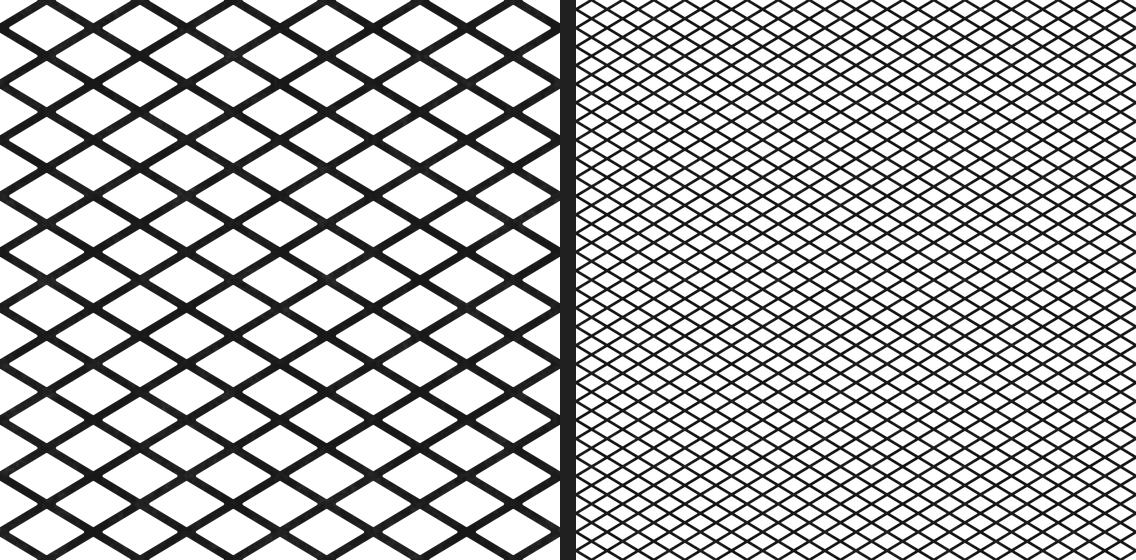
Left: one tile. Right: repeated 3 by 3.
Reproduce this pattern procedurally as a three.js fragment shader.

```glsl
varying vec2 vUv;

const vec2 REPEATS = vec2(6.0, 10.0);
const float BAR_WIDTH = 0.0145;
const float CORNER_RADIUS = 0.0026;
const vec3 HOLE_COLOR = vec3(1.0);
const vec3 BAR_DARK = vec3(0.094);
const vec3 BAR_LIGHT = vec3(0.135);
const vec3 SCUFF_COLOR = vec3(0.21);

float hash(vec2 p) {
  vec3 q = fract(p.xyx * 0.1031);
  q += dot(q, q.yzx + 33.33);
  return fract((q.x + q.y) * q.z);
}

// Value noise that wraps after the given number of cells
float tileNoise(vec2 uv, float cells, float seed) {
  vec2 p = uv * cells;
  vec2 i = floor(p);
  vec2 f = fract(p);
  f = f * f * (3.0 - 2.0 * f);
  vec2 lo = mod(i, cells) + seed;
  vec2 hi = mod(i + 1.0, cells) + seed;
  return mix(mix(hash(lo), hash(vec2(hi.x, lo.y)), f.x),
             mix(hash(vec2(lo.x, hi.y)), hash(hi), f.x), f.y);
}

// Offset from the nearest centre of a staggered diamond lattice
vec2 diamondCell(vec2 uv, vec2 repeats) {
  vec2 g = uv * repeats;
  vec2 diagonal = fract(vec2(g.x + g.y, g.x - g.y) + 0.5) - 0.5;
  return 0.5 * vec2(diagonal.x + diagonal.y, diagonal.x - diagonal.y) / repeats;
}

float rhombusDistance(vec2 p, vec2 halfSize) {
  p = abs(p);
  vec2 q = (halfSize - 2.0 * p) * halfSize;
  float h = clamp((q.x - q.y) / dot(halfSize, halfSize), -1.0, 1.0);
  float d = length(p - 0.5 * halfSize * vec2(1.0 - h, 1.0 + h));
  return d * sign(p.x * halfSize.y + p.y * halfSize.x - halfSize.x * halfSize.y);
}

// Distance to the rounded opening left between the bars
float holeDistance(vec2 uv, vec2 repeats, float barWidth, float radius) {
  vec2 halfCell = 0.5 / repeats;
  float inradius = halfCell.x * halfCell.y / length(halfCell);
  vec2 halfSize = halfCell * (1.0 - (0.5 * barWidth + radius) / inradius);
  return rhombusDistance(diamondCell(uv, repeats), halfSize) - radius;
}

// Mottled dark metal with faint scuffs
vec3 barColor(vec2 uv) {
  float patches = 0.6 * tileNoise(uv, 18.0, 3.0) + 0.4 * tileNoise(uv, 47.0, 71.0);
  float grain = 0.5 * tileNoise(uv, 130.0, 19.0) + 0.5 * tileNoise(uv, 256.0, 137.0);
  float mottle = smoothstep(0.35, 0.7, 0.55 * patches + 0.45 * grain);
  float scuff = smoothstep(0.5, 0.8, patches) * smoothstep(0.5, 0.9, grain);
  return mix(mix(BAR_DARK, BAR_LIGHT, mottle), SCUFF_COLOR, 0.7 * scuff);
}

void main() {
  float d = holeDistance(vUv, REPEATS, BAR_WIDTH, CORNER_RADIUS);
  float edge = 0.7 * max(fwidth(vUv.x), fwidth(vUv.y));
  float bar = smoothstep(-edge, edge, d);
  gl_FragColor = vec4(mix(HOLE_COLOR, barColor(vUv), bar), 1.0);
}
```
